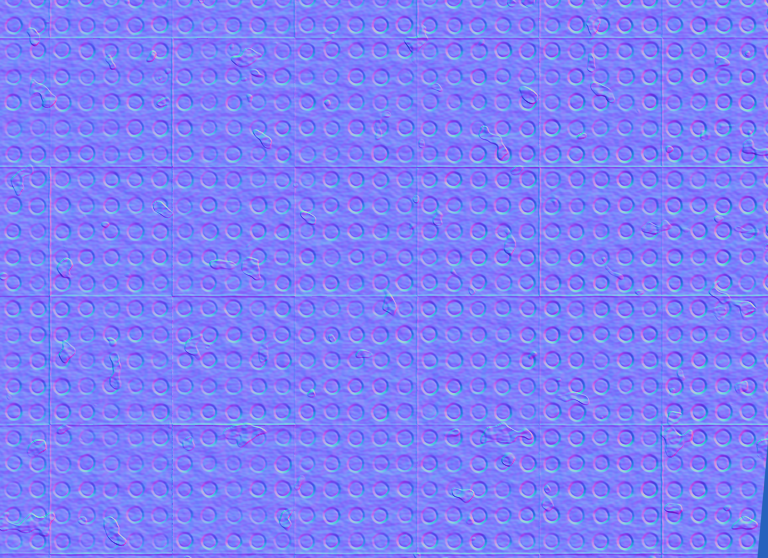
Write a WebGL 1 fragment shader that draws this texture map.

```glsl
precision highp float;
uniform vec2 u_resolution;

// Lengths and heights are in canvas heights
const vec2 TILE_SIZE = vec2(0.2194, 0.2312);
const vec2 TILE_ORIGIN = vec2(0.0896, 0.0072);
const float STUDS_PER_TILE = 5.0;
const float STUD_RADIUS = 0.0138;
const float STUD_EDGE = 0.0030;
const float STUD_HEIGHT = 0.0019;
const float RIM_HEIGHT = 0.0011;
const float RIM_WIDTH = 0.0021;
const float STUD_JITTER = 0.0011;
const float SEAM_WIDTH = 0.0016;
const float SEAM_DEPTH = 0.0017;
const float TILE_STEP = 0.0009;
const float CHIP_LEVEL = 0.46;
const float CHIP_DEPTH = 0.0015;
const float GRAIN = 1.15;
const float SAMPLE_STEP = 0.0013;
const vec2 SHADE_SIDE = vec2(0.45, -0.89);
const vec3 GAP_COLOR = vec3(0.15, 0.38, 0.74);
const vec2 GAP_SIZE = vec2(0.019, 0.21);

float hash(vec2 p) {
  vec3 q = fract(p.xyx * vec3(0.1031, 0.1030, 0.0973));
  q += dot(q, q.yzx + 33.33);
  return fract((q.x + q.y) * q.z);
}

float cornerSlope(vec2 cell, vec2 offset) {
  float angle = 6.28318 * hash(cell + 71.0);
  return dot(vec2(cos(angle), sin(angle)), offset);
}

float gradientNoise(vec2 p) {
  vec2 i = floor(p);
  vec2 f = p - i;
  vec2 u = f * f * f * (f * (f * 6.0 - 15.0) + 10.0);
  vec2 e = vec2(1.0, 0.0);
  return mix(
    mix(cornerSlope(i, f), cornerSlope(i + e, f - e), u.x),
    mix(cornerSlope(i + e.yx, f - e.yx), cornerSlope(i + 1.0, f - 1.0), u.x),
    u.y);
}

// Raised disc with a rounded rim, heavier on the shaded side
float studHeight(vec2 tilePos, float wear) {
  vec2 grid = tilePos * STUDS_PER_TILE;
  vec2 cell = floor(grid);
  vec2 jitter = vec2(hash(cell + 13.0), hash(cell + 47.0)) - 0.5;
  vec2 offset = (grid - cell - 0.5) * TILE_SIZE / STUDS_PER_TILE;
  offset -= jitter * 2.0 * STUD_JITTER;
  float d = length(offset);
  float radius = STUD_RADIUS * mix(0.93, 1.04, hash(cell + 29.0));
  float side = dot(offset / (d + 0.0001), SHADE_SIDE);
  float disc = 1.0 - smoothstep(radius - STUD_EDGE, radius + STUD_EDGE, d);
  float rimPos = (d - radius + 0.5 * STUD_EDGE) / RIM_WIDTH;
  float rim = exp(-rimPos * rimPos) * (0.75 + 0.55 * side);
  float strength = mix(0.6, 1.15, hash(cell + 5.0)) * wear;
  return strength * (STUD_HEIGHT * disc + RIM_HEIGHT * rim);
}

// Grooves of uneven depth, with a small level change between tiles
float seamHeight(vec2 tilePos) {
  vec2 cell = floor(tilePos);
  vec2 line = floor(tilePos + 0.5);
  vec2 d = (tilePos - line) * TILE_SIZE / SEAM_WIDTH;
  float across = hash(vec2(line.x, cell.y) + 17.0);
  float down = hash(vec2(cell.x, line.y) + 39.0);
  vec2 depth = mix(vec2(0.15, 0.35), vec2(1.0), vec2(across * across, down));
  vec2 groove = depth * exp(-d * d);
  return TILE_STEP * hash(cell + 91.0) - SEAM_DEPTH * max(groove.x, groove.y);
}

float surfaceHeight(vec2 p) {
  float broad = gradientNoise(p * vec2(20.0, 40.0));
  float medium = gradientNoise(p * vec2(48.0, 78.0) + 9.0);
  float fine = gradientNoise(p * vec2(105.0, 170.0) + 31.0);
  float grain = 0.0013 * broad + 0.0010 * medium + 0.0006 * fine;

  // Ragged chips in the surface
  float patches = gradientNoise(p * 13.0 + 3.7)
    + 0.5 * gradientNoise(p * 36.0 + 21.3) + 0.12 * medium;
  float chip = smoothstep(CHIP_LEVEL - 0.03, CHIP_LEVEL + 0.03, patches);

  vec2 warp = 0.0012 * vec2(medium, broad);
  vec2 tilePos = (p + warp - TILE_ORIGIN) / TILE_SIZE;
  float wear = mix(0.85, 1.2, smoothstep(0.2, 1.3, p.x)) * (1.0 - 0.45 * chip);
  return studHeight(tilePos, wear) + seamHeight(tilePos)
    + grain * GRAIN * (1.0 + 1.2 * chip) - CHIP_DEPTH * chip;
}

void main() {
  vec2 p = gl_FragCoord.xy / u_resolution.y;
  vec2 e = vec2(SAMPLE_STEP, 0.0);
  vec2 slope = vec2(
    surfaceHeight(p + e) - surfaceHeight(p - e),
    surfaceHeight(p + e.yx) - surfaceHeight(p - e.yx)) / (2.0 * SAMPLE_STEP);
  vec3 color = 0.5 + 0.5 * normalize(vec3(slope, 1.0));
  color.b -= 0.012;

  // Narrow gap beside the last tile, widening towards the lower corner
  float fromRight = u_resolution.x / u_resolution.y - p.x;
  float gapEdge = GAP_SIZE.x * (1.0 - p.y / GAP_SIZE.y);
  float gap = 1.0 - smoothstep(-0.0015, 0.0015, fromRight - gapEdge);
  gl_FragColor = vec4(mix(color, GAP_COLOR, gap), 1.0);
}
```
